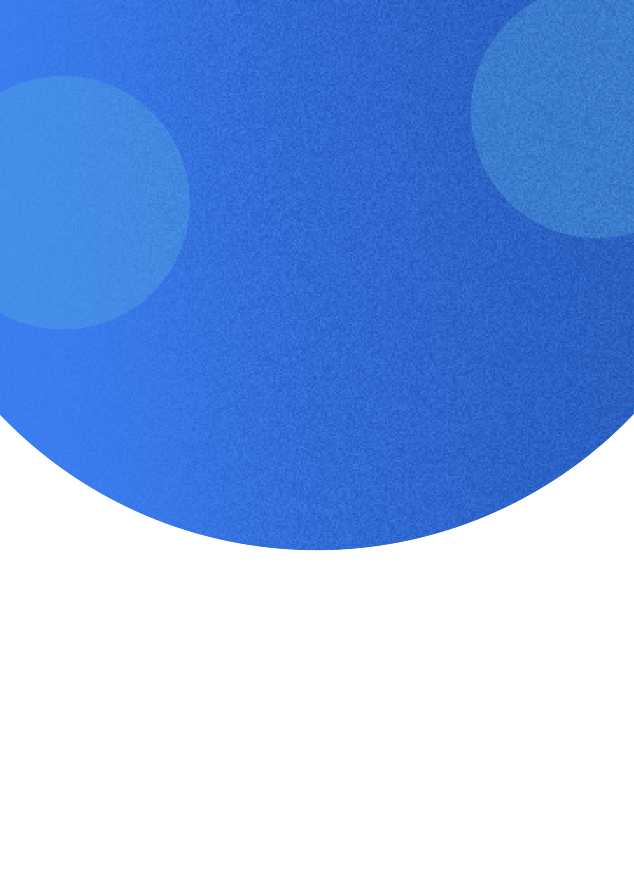
Reproduce this background procedurally as a Shadertoy shader.

```glsl
// A large grainy blue disc hanging over white, with two pale translucent discs inside it.

// Sine-free hash of a grid cell, 0 to 1
float hash(vec2 cell) {
    vec3 q = fract(cell.xyx * 0.1031);
    q += dot(q, q.yzx + 33.33);
    return fract((q.x + q.y) * q.z);
}

// Smooth-edged disc coverage, in units of the canvas height
float disc(vec2 p, vec2 center, float radius) {
    float pixel = 1.0 / iResolution.y;
    return smoothstep(pixel, -pixel, 2.0 * (length(p - center) - radius));
}

void mainImage(out vec4 fragColor, in vec2 fragCoord) {
    vec2 p = fragCoord / iResolution.y;
    float across = fragCoord.x / iResolution.x;

    // Blue gradient, bright at the left and slightly tilted
    float shade = clamp(across + 0.2 * (p.y - 0.75), 0.0, 1.0);
    vec3 blue = mix(vec3(0.230, 0.490, 0.935), vec3(0.190, 0.420, 0.830),
                    smoothstep(0.0, 0.55, shade));
    blue = mix(blue, vec3(0.165, 0.375, 0.760), smoothstep(0.4, 1.0, shade));

    // Translucent discs
    float pale = max(disc(p, vec2(0.0704, 0.7738), 0.1415),
                     disc(p, vec2(0.6670, 0.8755), 0.1415));
    blue = mix(blue, vec3(0.34, 0.68, 0.87), 0.35 * pale);

    // Fine grain, stronger toward the right
    vec2 cell = floor(p * 512.0);
    float grain = hash(cell) + hash(cell + 57.0) - 1.0;
    blue += vec3(0.05, 0.06, 0.06) * grain * mix(0.25, 1.0, smoothstep(0.0, 0.5, shade));

    // Large disc over white
    vec3 color = mix(vec3(1.0), blue, disc(p, vec2(0.3533, 0.8743), 0.4884));
    fragColor = vec4(color, 1.0);
}
```
